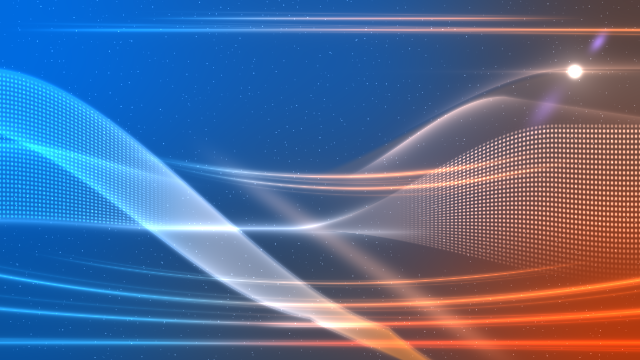
This background is drawn by a WebGL 1 fragment shader. Its source:

```glsl
precision highp float;
// Abstract light waves: a blue to ember gradient crossed by translucent
// ribbons, dotted meshes, curved streaks, dust and a small lens flare.
// Ribbon edges are height curves of x; light falls off from them.
uniform vec2 u_resolution;

const float TAU = 6.28318;

float hash(vec2 p) {
  return fract(sin(dot(p, vec2(127.1, 311.7))) * 43758.5453);
}
float fall(float a, float b, float x) {
  return 1.0 - smoothstep(a, b, x);
}
// Window from a to b with soft ends of length s
float span(float x, float a, float b, float s) {
  return smoothstep(a, a + s, x) * fall(b - s, b, x);
}
// Glow around a curve, with its own falloff above and below
float glow(float d, float above, float below) {
  return exp(-abs(d) / (d > 0.0 ? above : below));
}

// Height curves
float bandTop(float x) {
  return 0.81 - 0.74 * smoothstep(-0.05, 1.2, x) - 0.6 * max(x - 1.08, 0.0);
}
float bandBottom(float x) {
  return 0.66 - 0.55 * smoothstep(-0.15, 0.92, x) - 0.45 * max(x - 0.86, 0.0);
}
float waveLine(float x) {
  return 0.387 - 0.022 * smoothstep(0.0, 0.5, x) + 0.3 * smoothstep(0.8, 1.55, x);
}

vec3 background(vec2 uv) {
  vec3 top = mix(vec3(0.0, 0.42, 0.88), vec3(0.09, 0.35, 0.66), smoothstep(0.0, 0.55, uv.x));
  top = mix(top, vec3(0.33, 0.25, 0.24), smoothstep(0.5, 1.0, uv.x));
  vec3 low = mix(vec3(0.03, 0.31, 0.61), vec3(0.24, 0.26, 0.32), smoothstep(0.0, 0.55, uv.x));
  low = mix(low, vec3(0.66, 0.21, 0.05), smoothstep(0.48, 1.0, uv.x));
  return mix(low, top, smoothstep(0.05, 0.85, uv.y));
}

// Rows of dots fanning between two heights; an even tone where too fine
float mesh(vec2 p, float lo, float hi, float rows, float px) {
  float h = max(hi - lo, 0.001);
  float v = (p.y - lo) / h;
  vec2 wave = 0.5 + 0.5 * cos(TAU * vec2(p.x * 90.0, v * rows));
  float detail = smoothstep(1.5 * px, 3.5 * px, h / rows);
  float inside = smoothstep(0.0, 0.04, v) * fall(0.94, 1.0, v);
  return inside * smoothstep(0.0, 0.05, h) * mix(0.25, wave.x * wave.y, detail);
}

// Bundle of thin parabolic lines: vertex, bend, x range and width
vec3 streak(vec2 p, vec2 vertex, float bend, vec2 range, float width) {
  float dx = p.x - vertex.x;
  float d = p.y - vertex.y - bend * dx * dx;
  float light = exp(-abs(d) / width) + 0.12 * exp(-abs(d) / (width * 6.0));
  for (int i = 1; i < 4; i++) {
    float k = float(i);
    float side = d + k * (0.007 * sin(k * 2.4 + vertex.y * 40.0) + 0.006 * dx);
    light += 0.22 * exp(-abs(side) / (width * 0.7));
  }
  vec3 warm = mix(vec3(1.0, 0.2, 0.04), vec3(1.0, 0.46, 0.18), smoothstep(0.05, 0.2, p.y));
  vec3 tint = mix(vec3(0.16, 0.42, 0.48), warm, smoothstep(0.35, 1.15, p.x));
  return 0.8 * tint * light * span(p.x, range.x, range.y, 0.42);
}

// At most one speck per grid cell
float dust(vec2 p, float size) {
  vec2 id = floor(p);
  float d = length(fract(p) - 0.2 - 0.6 * vec2(hash(id), hash(id + 17.3)));
  return fall(0.0, size, d) * step(0.72, hash(id + 5.1)) * hash(id + 9.7);
}

// Core, halo and ray, with violet ghosts on a slanted axis
vec3 flare(vec2 q) {
  float r = length(q);
  vec3 light = vec3(1.0, 0.94, 0.88) * (1.5 * exp(-r * r * 4500.0) + 0.32 * exp(-r * 22.0));
  light += vec3(0.5, 0.36, 0.28) * exp(-abs(q.y) * 160.0 - abs(q.x) * 9.0);
  vec2 g = mat2(0.62, -0.78, 0.78, 0.62) * q;
  vec2 near = (g - vec2(0.105, 0.0)) / vec2(0.028, 0.014);
  vec2 far = (g + vec2(0.13, 0.0)) / vec2(0.06, 0.025);
  return light + vec3(0.32, 0.24, 0.62) * (exp(-dot(near, near)) + 0.45 * exp(-dot(far, far)));
}

void main() {
  vec2 uv = gl_FragCoord.xy / u_resolution;
  vec2 p = uv * vec2(16.0 / 9.0, 1.0);
  float px = 1.0 / u_resolution.y, x = p.x;
  float top = p.y - bandTop(x), bottom = p.y - bandBottom(x), wave = waveLine(x);
  vec3 col = background(uv);

  // Right veil, arch and diagonal beam
  float veil = 0.49 + 0.32 * smoothstep(0.7, 1.6, x) - p.y;
  float haze = smoothstep(0.0, 0.02, veil) * exp(-max(veil, 0.0) * 4.5);
  col = mix(col, vec3(0.6, 0.47, 0.42), 0.42 * haze * smoothstep(0.75, 1.15, x));
  col += vec3(0.28, 0.2, 0.16) * glow(-veil, 0.02, 0.004) * smoothstep(1.0, 1.5, x);
  float arch = p.y - 0.48 - 0.25 * smoothstep(0.85, 1.4, x) + 0.15 * max(x - 1.4, 0.0);
  col += vec3(0.58, 0.44, 0.38) * glow(arch, 0.005, 0.022) * (span(x, 0.94, 1.5, 0.2) + 0.25 * smoothstep(1.35, 1.6, x));
  float beam = (p.y - 0.96 + 0.68 * x) / 0.035;
  col += vec3(0.26, 0.17, 0.12) * exp(-beam * beam) * span(x, 0.5, 1.5, 0.3);

  // Left sheet, folded band and bright rims
  vec3 tint = mix(vec3(0.2, 0.72, 1.0), vec3(0.86, 0.87, 0.94), smoothstep(0.1, 0.62, x));
  tint = mix(tint, vec3(1.0, 0.6, 0.25), smoothstep(0.75, 1.15, x));
  float sheet = fall(-0.01, 0.01, top) * smoothstep(-0.02, 0.01, max(p.y - wave, bottom));
  col = mix(col, tint, 0.2 * sheet * fall(0.55, 0.75, x));
  float band = fall(-0.012, 0.0, top) * smoothstep(0.0, 0.01, bottom);
  col = mix(col, tint, band * (0.16 + 0.3 * smoothstep(0.25, 0.7, x)));
  float rims = 0.38 * glow(bottom, 0.025, 0.004) * fall(0.9, 1.15, x);
  rims += 0.3 * glow(top, 0.004, 0.02) * fall(1.15, 1.3, x);
  rims += 0.35 * glow(p.y - 0.6 + 0.12 * smoothstep(0.0, 0.65, x), 0.006, 0.022) * fall(0.2, 0.6, x);

  // Dotted meshes and the pinch between them
  rims += 0.5 * mesh(p, wave, bandTop(x), 34.0, px) * fall(0.5, 0.68, x);
  col += tint * rims;
  float fan = mesh(p, 0.36 - 0.16 * smoothstep(0.85, 1.78, x), wave, 32.0, px);
  col += vec3(0.72, 0.56, 0.47) * fan * smoothstep(0.2, 0.42, p.y) * smoothstep(0.82, 0.95, x);
  float pinch = glow(p.y - wave, 0.012, 0.009) * fall(0.82, 1.15, x);
  col += mix(tint, vec3(0.85), 0.5) * pinch * (0.25 + 0.4 * smoothstep(0.2, 0.6, x));
  col += 0.28 * glow(p.y - 0.355, 0.012, 0.015) * span(x, 0.7, 1.25, 0.25);
  col += 0.3 * glow(p.y - 0.093, 0.02, 0.004) * span(x, 0.7, 1.08, 0.12);

  // Streaks, dust and flare
  col += streak(p, vec2(0.926, 0.509), 0.2, vec2(0.3, 1.55), 0.0045);
  col += streak(p, vec2(0.995, 0.477), 0.22, vec2(0.4, 1.65), 0.0035);
  col += 0.7 * streak(p, vec2(0.926, 0.213), 0.12, vec2(0.05, 1.7), 0.0025);
  for (int i = 0; i < 3; i++) {
    float k = float(i);
    col += streak(p, vec2(0.926, 0.153 - 0.053 * k), 0.095 - 0.047 * k, vec2(-0.4, 2.2), 0.0045);
  }
  col += 0.9 * streak(p, vec2(0.926, 0.949), 0.0, vec2(0.35, 1.65), 0.003);
  col += 0.9 * streak(p, vec2(0.926, 0.917), 0.0, vec2(0.0, 2.2), 0.003);
  col += vec3(0.25, 0.29, 0.33) * (dust(p * 32.0, 0.1) + 0.7 * dust(p * 55.0 + 3.7, 0.16));
  col += flare(p - vec2(1.597, 0.801));
  gl_FragColor = vec4(clamp(col, 0.0, 1.0), 1.0);
}
```
